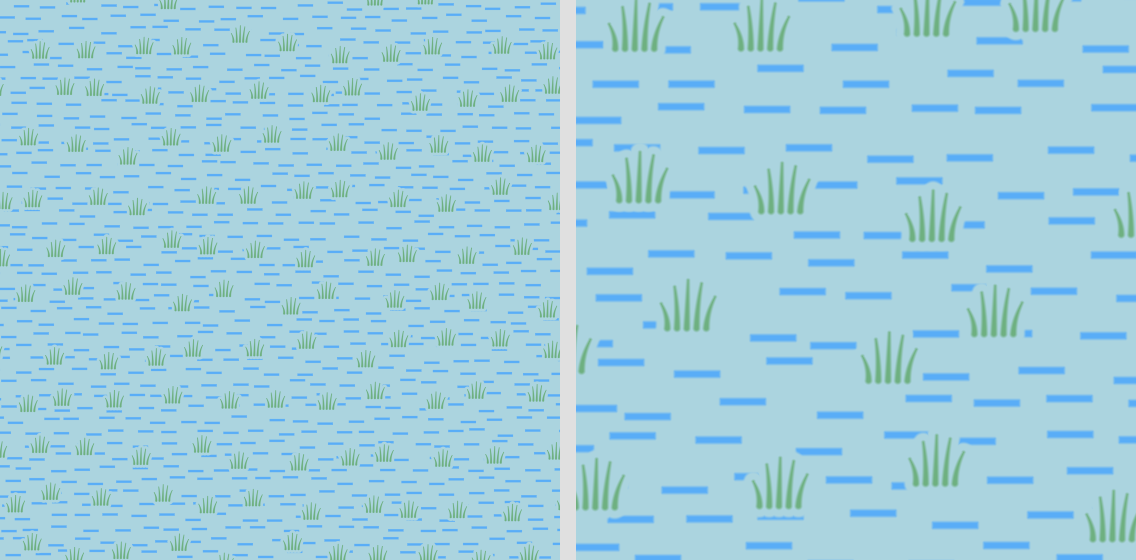
Left, the full canvas; right, a detail of the centre.
Write a Shadertoy shader that draws this pattern.

```glsl
vec2 hash22(vec2 p) {
    vec3 q = fract(vec3(p.xyx) * vec3(0.1031, 0.1030, 0.0973));
    q += dot(q, q.yzx + 33.33);
    return fract((q.xx + q.yz) * q.zy);
}

// Distance to a tuft of five curved, tapering blades standing on y = 0
float tuftDistance(vec2 p) {
    float nearest = 1.0;
    for (float i = -2.0; i <= 2.0; i++) {
        float height = 0.0285 - 0.003 * i * i + 0.001 * i;
        float y = clamp(p.y, 0.0, height);
        float t = y / height;
        float spine = i * (0.0058 + 0.0022 * t * t) + 0.0008 * t;
        float halfWidth = mix(0.0018, 0.0007, t);
        nearest = min(nearest, length(p - vec2(spine, y)) - halfWidth);
    }
    return nearest;
}

// One jittered tuft per cell, each row shifted sideways
float grassDistance(vec2 uv) {
    vec2 grid = uv * 11.0 + vec2(0.0, 0.35);
    grid.x += 0.38 * floor(grid.y);
    vec2 jitter = (hash22(floor(grid) + 17.0) - 0.5) * 0.48;
    vec2 local = (fract(grid) - 0.5 - jitter) / 11.0;
    return tuftDistance(local + vec2(0.0, 0.0145));
}

// One jittered horizontal dash per cell, in staggered rows
float dashDistance(vec2 uv) {
    vec2 count = vec2(20.0, 46.0);
    vec2 grid = uv * count;
    float row = floor(grid.y);
    grid.x += 0.5 * row + 0.3 * hash22(vec2(row, 5.0)).x;
    vec2 jitter = (hash22(floor(grid) + 71.0) - 0.5) * vec2(0.4, 0.6);
    vec2 local = (fract(grid) - 0.5 - jitter) / count;
    vec2 d = abs(local) - vec2(0.0130, 0.0014);
    return length(max(d, 0.0)) + min(max(d.x, d.y), 0.0) - 0.0007;
}

void mainImage(out vec4 fragColor, in vec2 fragCoord) {
    vec2 uv = fragCoord / iResolution.y;
    float soft = max(0.0012, 0.7 / iResolution.y);

    vec3 water = vec3(0.67, 0.83, 0.875);
    vec3 ripple = vec3(0.35, 0.68, 0.97);
    vec3 reed = vec3(0.43, 0.69, 0.50);

    float grass = grassDistance(uv);
    float dash = smoothstep(soft, -soft, dashDistance(uv));

    // Clear water around each tuft cuts the dashes short
    dash *= smoothstep(0.005 - soft, 0.005 + soft, grass);

    vec3 color = mix(water, ripple, dash);
    color = mix(color, reed, smoothstep(soft, -soft, grass));
    fragColor = vec4(color, 1.0);
}
```
